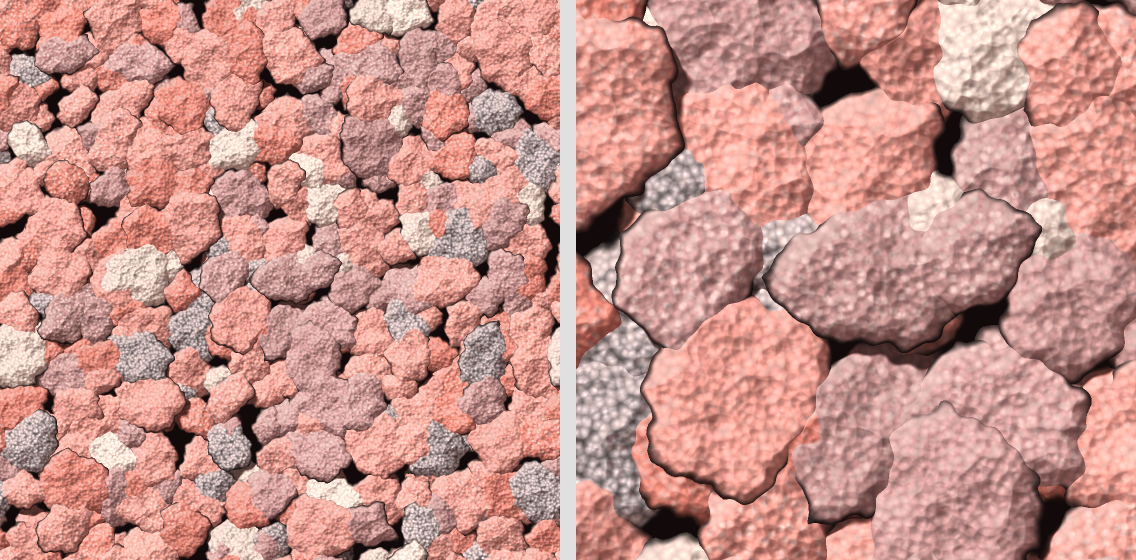
Left: the whole. Right: its middle third, enlarged.
A Shadertoy shader for this texture:

```glsl
// Sunlit heap of crushed red, mauve, grey and cream lava stones, tiling seamlessly.

const float TAU = 6.2831853;
const float GRID = 13.0;                       // stone cells along each side
const vec3 SUN = vec3(-0.45, 0.60, 0.66);
const vec3 GAP_COLOR = vec3(0.07, 0.04, 0.04);
const vec3 PALE_DUST = vec3(0.97, 0.85, 0.82);

struct Stone { float height; float inside; vec2 slope; vec3 seed; };

vec3 hash3(vec3 p) {
    p = fract(p * vec3(0.1031, 0.1030, 0.0973));
    p += dot(p, p.yxz + 33.33);
    return fract((p.xxy + p.yxx) * p.zyx);
}

// Wrapping cellular noise: distance to the nearest of count x count points
float cellular(vec2 uv, float count, float seed) {
    vec2 p = uv * count, cell = floor(p);
    float nearest = 4.0;
    for (int y = -1; y <= 1; y++)
    for (int x = -1; x <= 1; x++) {
        vec2 c = cell + vec2(x, y);
        vec2 away = c + hash3(vec3(mod(c, count), seed)).xy - p;
        nearest = min(nearest, dot(away, away));
    }
    return sqrt(nearest);
}

// Layered sines bend the outlines
vec2 bend(vec2 uv) {
    vec2 slow = sin(TAU * (uv.yx * vec2(23, 19) + uv * vec2(11, -13)));
    vec2 fast = sin(TAU * (uv.yx * vec2(47, -53) + uv * vec2(29, 31)));
    return uv + 0.0022 * slow + 0.0012 * fast;
}

// Broad facets, chips and pits, in grid units
float relief(vec2 uv) {
    return 0.15 * cellular(bend(uv), 25.0, 3.0)
         + 0.036 * cellular(uv, 61.0, 7.0)
         + 0.024 * cellular(uv, 150.0, 9.0);
}

// Rounded polygon dome; replaces the top stone where it rises higher
void addStone(inout Stone top, vec2 offset, vec3 id, float size, float base, float rough) {
    vec3 r = hash3(id + vec3(0, 0, 20));
    float c = cos(r.x * TAU), s = sin(r.x * TAU), squeeze = mix(1.0, 1.4, r.y);
    mat2 frame = mat2(c, -s * squeeze, s, c * squeeze);
    vec2 q = frame * offset, lean = vec2(0);
    float sum = 0.0;
    for (int k = 0; k < 7; k++) {
        vec3 t = hash3(id + vec3(0, 0, 30 + k));
        float angle = (float(k) + 0.8 * t.x) * TAU / 7.0;
        vec2 side = vec2(cos(angle), sin(angle));
        float weight = exp(22.0 * (dot(q, side) - size * mix(0.78, 1.08, t.y)));
        sum += weight;
        lean += weight * side;
    }
    float inside = rough - log(sum) / 22.0;
    if (inside < 0.0) return;
    vec2 tilt = (hash3(id + vec3(0, 0, 50)).xy - 0.5) * 0.5;
    float rim = exp(-inside / 0.11);
    float height = base + 0.33 * (1.0 - rim) + dot(tilt, offset);
    if (height > top.height)
        top = Stone(height, inside, tilt - 2.0 * rim * (lean / sum) * frame, r);
}

// Highest stone at p: large ones near cell centres, small ones near corners
Stone pile(vec2 p, float rough) {
    Stone top = Stone(0.0, 0.0, vec2(0), vec3(0));
    vec2 cell = floor(p);
    for (int y = -1; y <= 1; y++)
    for (int x = -1; x <= 1; x++)
    for (int layer = 0; layer < 2; layer++) {
        float small = float(layer);
        vec2 c = cell + vec2(x, y);
        vec3 id = vec3(mod(c, GRID), 60.0 * small + 1.0);
        vec3 r = hash3(id);
        vec2 offset = p - c - 0.5 - 0.5 * small - (r.xy - 0.5) * 0.6;
        float size = mix(mix(0.60, 0.88, r.z), mix(0.47, 0.59, r.z), small);
        float base = mix(0.14 + 0.34 * r.y, 0.06 + 0.30 * r.x, small);
        if (dot(offset, offset) < 1.9 * size * size)
            addStone(top, offset, id, size, base, rough);
    }
    return top;
}

vec3 stoneTint(float kind, float tone) {
    vec3 tint = kind < 0.38 ? vec3(0.93, 0.61, 0.56)     // salmon
              : kind < 0.66 ? vec3(0.88, 0.51, 0.45)     // brick
              : kind < 0.84 ? vec3(0.76, 0.56, 0.55)     // mauve
              : kind < 0.92 ? vec3(0.67, 0.61, 0.61)     // grey
                            : vec3(0.95, 0.84, 0.79);    // cream
    return tint * mix(0.95, 1.05, tone);
}

// Share of sunlight blocked by higher stones toward the sun
float shadow(vec2 p, float height, float rough) {
    float blocked = 0.0;
    for (int i = 1; i <= 3; i++) {
        float reach = 0.08 * float(i);
        float rise = pile(p + normalize(SUN.xy) * reach, rough).height - height - reach;
        blocked = max(blocked, smoothstep(0.03, 0.12, rise));
    }
    return blocked;
}

vec3 shade(vec2 uv) {
    float bump = relief(uv), eps = 0.0013;
    vec2 bumpSlope = vec2(relief(uv + vec2(eps, 0)), relief(uv + vec2(0, eps))) - bump;
    float rough = 0.6 * (bump - 0.1);
    vec2 p = bend(uv) * GRID;
    Stone stone = pile(p, rough);
    if (stone.height <= 0.0) return GAP_COLOR;

    // Mineral flecks and mottling
    vec3 tint = stoneTint(stone.seed.z, stone.seed.x);
    float fleck = smoothstep(0.42, 0.12, cellular(uv, 125.0, 11.0));
    float grain = cellular(uv, 190.0, 17.0);
    bool isGrey = stone.seed.z > 0.84 && stone.seed.z < 0.92;
    tint = mix(tint, PALE_DUST, fleck * mix(0.15, 0.6, stone.seed.y));
    tint *= 1.0 + (0.48 - grain) * (isGrey ? 0.9 : 0.36);

    // Sun, sky and crevices; the strongest light bleaches toward dust
    vec3 normal = normalize(vec3(-stone.slope - bumpSlope / (eps * GRID), 1.0));
    float blocked = shadow(p, stone.height, rough);
    float sun = max(dot(normal, normalize(SUN)), 0.0) * (1.0 - blocked);
    float light = 0.56 - 0.22 * blocked + 0.74 * sun;
    float crevice = mix(0.25, 1.0, smoothstep(0.0, 0.06, stone.inside));
    vec3 color = mix(tint * min(light, 1.08), PALE_DUST, smoothstep(1.02, 1.4, light) * 0.65);
    color *= mix(vec3(1.0, 0.84, 0.82), vec3(1), smoothstep(0.4, 0.9, light));
    return max(color * crevice, GAP_COLOR);
}

void mainImage(out vec4 fragColor, in vec2 fragCoord) {
    // Four samples smooth the edges
    vec3 color = vec3(0);
    for (int i = 0; i < 4; i++) {
        vec2 nudge = vec2(i & 1, i >> 1) * 0.5 - 0.25;
        color += min(shade((fragCoord + nudge) / iResolution.xy), 1.0);
    }
    fragColor = vec4(color / 4.0, 1.0);
}
```
